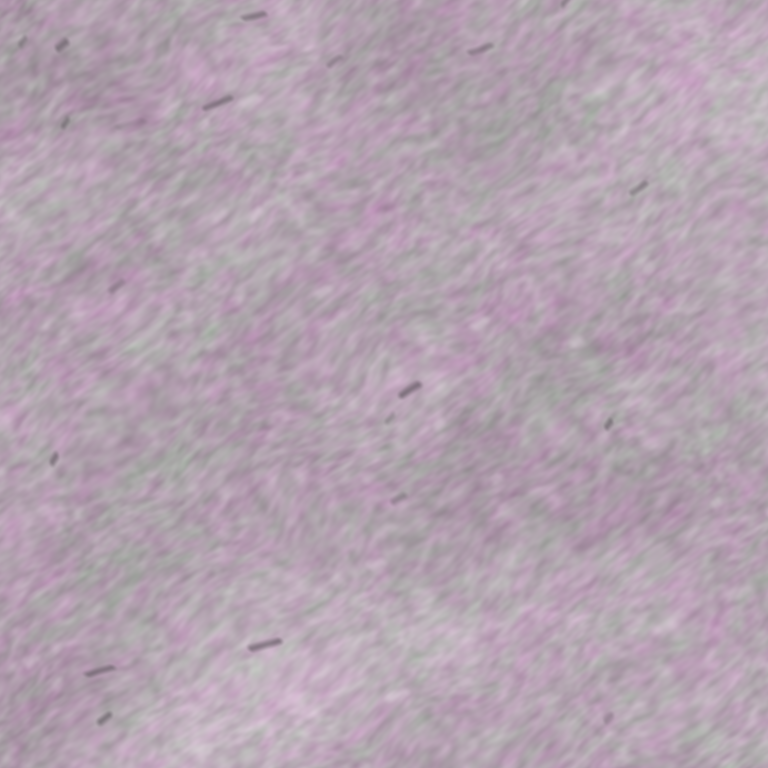
This texture is drawn by a Shadertoy shader. Its source:

```glsl
const vec3 MAUVE = vec3(0.699, 0.637, 0.688);
const vec3 PINK_SHIFT = vec3(0.020, -0.024, 0.017);
const vec3 FLECK_DARK = vec3(0.36, 0.33, 0.36);
const vec3 FLECK_LIGHT = vec3(0.87, 0.81, 0.86);
const float GRAIN_ANGLE = 0.66;
const float BAND_ANGLE = 0.40;

vec2 hash22(vec2 p) {
    vec3 q = fract(vec3(p.xyx) * vec3(0.1031, 0.1030, 0.0973));
    q += dot(q, q.yzx + 33.33);
    return fract((q.xx + q.yz) * q.zy);
}

float cornerSlope(vec2 cell, vec2 corner, vec2 local) {
    return dot(hash22(cell + corner + 71.0) * 2.0 - 1.0, local - corner);
}

// Gradient noise, centred on zero
float noise(vec2 p) {
    vec2 i = floor(p), f = fract(p);
    vec2 u = f * f * f * (f * (f * 6.0 - 15.0) + 10.0);
    float low = mix(cornerSlope(i, vec2(0, 0), f), cornerSlope(i, vec2(1, 0), f), u.x);
    float high = mix(cornerSlope(i, vec2(0, 1), f), cornerSlope(i, vec2(1, 1), f), u.x);
    return mix(low, high, u.y);
}

float fbm(vec2 p, int octaves, float gain) {
    float sum = 0.0, weight = 1.0;
    for (int i = 0; i < octaves; i++) {
        sum += weight * noise(p);
        p = p * 1.9 + 17.3;
        weight *= gain;
    }
    return sum;
}

// x runs along the given direction, y across it
vec2 alongAcross(vec2 p, float angle) {
    vec2 d = vec2(cos(angle), sin(angle));
    return vec2(dot(p, d), dot(p, vec2(-d.y, d.x)));
}

// Sparse soft strokes, one candidate per cell
float flecks(vec2 p, float cells, float share, float maxLength, float width, float seed) {
    vec2 q = p * cells, home = floor(q);
    float cover = 0.0;
    for (int y = -1; y <= 1; y++) {
        for (int x = -1; x <= 1; x++) {
            vec2 cell = home + vec2(x, y);
            vec2 pick = hash22(cell + seed);
            vec2 d = q - cell - hash22(cell + seed + 31.0);
            d.y += d.x * (pick.y - 0.5) * 0.8;
            float halfLength = maxLength * cells * mix(0.2, 1.0, pick.y * pick.y);
            d.x -= clamp(d.x, -halfLength, halfLength);
            float stroke = 1.0 - smoothstep(0.0, width * cells, length(d));
            float strength = mix(0.4, 1.0, pick.x / share);
            cover = max(cover, stroke * strength * step(pick.x, share));
        }
    }
    return cover;
}

void mainImage(out vec4 fragColor, in vec2 fragCoord) {
    vec2 uv = fragCoord / iResolution.y;

    // Gently bent grain direction
    vec2 bend = vec2(noise(uv * 7.0 + 3.0), noise(uv * 7.0 + 41.0));
    vec2 grainPos = alongAcross(uv + 0.025 * bend, GRAIN_ANGLE) + 5.0;
    vec2 bandPos = alongAcross(uv, BAND_ANGLE) + 9.0;

    // Broad shading and fine slanted streaks
    float shade = fbm(bandPos * vec2(2.4, 4.2), 3, 0.55);
    float streaks = fbm(grainPos * vec2(34.0, 66.0), 2, 0.6);
    float mottling = noise(grainPos * vec2(15.0, 24.0) + 57.0);
    float light = 0.085 * shade + 0.105 * streaks + 0.04 * mottling;

    // Drift between grey and pink
    float pinkness = 1.3 * fbm(bandPos * vec2(5.0, 9.0) + 23.0, 2, 0.6)
                   + 2.3 * fbm(grainPos * vec2(22.0, 42.0) + 91.0, 2, 0.6);
    vec3 color = MAUVE + light + PINK_SHIFT * pinkness;

    // Occasional dark and pale marks
    float dark = flecks(grainPos, 13.0, 0.11, 0.018, 0.008, 11.0);
    float pale = flecks(grainPos, 15.0, 0.13, 0.009, 0.011, 53.0);
    color = mix(color, FLECK_DARK, 0.6 * dark);
    color = mix(color, FLECK_LIGHT, 0.55 * pale);

    fragColor = vec4(clamp(color, 0.0, 1.0), 1.0);
}
```
